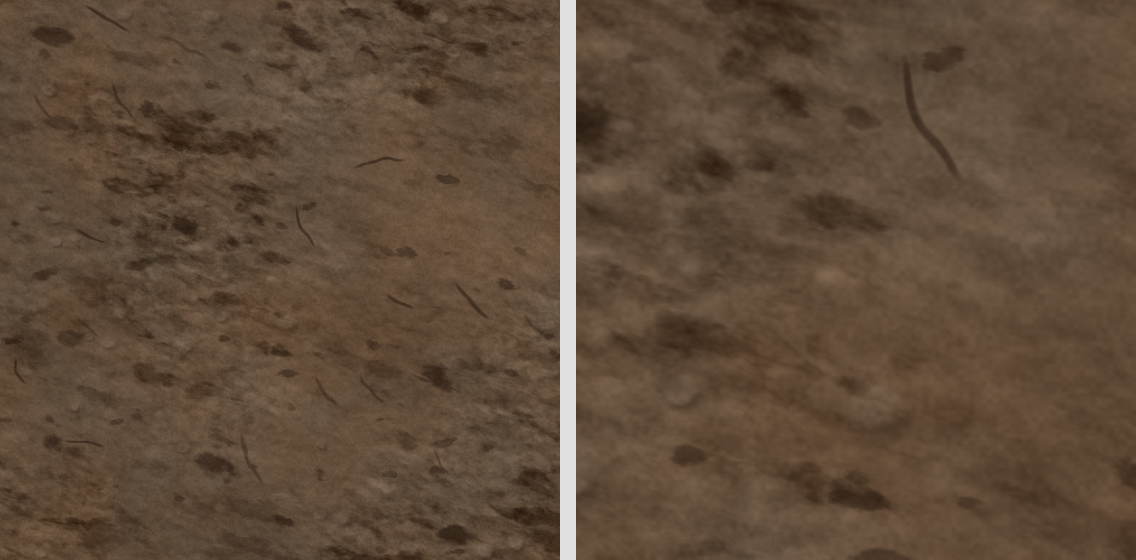
Left: the whole. Right: its middle third, enlarged.
This texture is drawn by a Shadertoy shader. Its source:

```glsl
const vec3 SOIL = vec3(0.381, 0.301, 0.229);
const vec3 TONE = vec3(1.0, 0.93, 0.84);
const vec3 DEBRIS = vec3(0.175, 0.118, 0.078);
const vec3 STONE = vec3(0.46, 0.385, 0.315);
const float SLOPE = 0.32;

vec2 hash2(vec2 p) {
    vec3 q = fract(p.xyx * vec3(0.1031, 0.1030, 0.0973));
    q += dot(q, q.yzx + 33.33);
    return fract((q.xx + q.yz) * q.zy);
}

vec2 turn(vec2 p, float a) {
    float c = cos(a), s = sin(a);
    return mat2(c, s, -s, c) * p;
}

float noise(vec2 p) {
    vec2 i = floor(p), f = fract(p);
    f = f * f * f * (f * (f * 6.0 - 15.0) + 10.0);
    float low = mix(hash2(i).x, hash2(i + vec2(1, 0)).x, f.x);
    float high = mix(hash2(i + vec2(0, 1)).x, hash2(i + vec2(1, 1)).x, f.x);
    return mix(low, high, f.y);
}

// Layered noise centred on zero
float fbm(vec2 p) {
    float sum = 0.0, gain = 0.47;
    for (int i = 0; i < 5; i++) {
        sum += gain * (noise(p) - 0.5);
        p = turn(p, 0.25) * 2.03 + 17.3;
        gain *= 0.56;
    }
    return sum;
}

// Ragged dark clumps, flattened along the slope
float clumps(vec2 p, float cells, float chance, float size, float seed) {
    float mask = 0.0;
    float ragged = fbm(turn(p, SLOPE) * vec2(0.55, 1.0) / size + seed);
    for (int k = 0; k < 9; k++) {
        vec2 id = floor(p * cells) + vec2(k % 3 - 1, k / 3 - 1);
        vec2 place = hash2(id + seed), look = hash2(id + seed + 41.0);
        vec2 q = turn(p - (id + 0.15 + 0.7 * place) / cells, SLOPE + look.x - 0.6);
        q /= size * mix(0.5, 1.2, look.y) * vec2(1.0, mix(0.32, 0.65, look.x));
        float body = 1.0 - smoothstep(0.3, 1.1, length(q) + 3.0 * ragged);
        float present = step(hash2(id + seed + 83.0).x, chance);
        mask = max(mask, present * body * mix(0.45, 1.0, look.y));
    }
    return mask;
}

// Thin bent twigs with tapered ends
float twigs(vec2 p, float cells, float chance, float seed) {
    float mask = 0.0;
    for (int k = 0; k < 9; k++) {
        vec2 id = floor(p * cells) + vec2(k % 3 - 1, k / 3 - 1);
        vec2 place = hash2(id + seed), look = hash2(id + seed + 29.0);
        vec2 q = turn(p - (id + 0.2 + 0.6 * place) / cells, SLOPE + 1.4 * (look.x - 0.4));
        float u = q.x * cells / mix(0.22, 0.5, look.y);
        float bend = (look.x - 0.5) * 0.16 * u * u / cells;
        float wobble = 0.006 * (noise(p * 45.0 + seed) - 0.5);
        float width = mix(0.0018, 0.0042, place.x) * sqrt(max(0.0, 1.0 - u * u));
        float line = 1.0 - smoothstep(width * 0.4, width + 0.0018, abs(q.y - bend + wobble));
        float ends = 1.0 - smoothstep(0.6, 1.0, abs(u));
        float present = step(hash2(id + seed + 67.0).x, chance);
        mask = max(mask, present * line * ends * mix(0.35, 0.85, place.y));
    }
    return mask;
}

// Pebbles: x is the pale body, y the shadow below it
vec2 pebbles(vec2 p, float cells, float chance, float seed) {
    vec2 mask = vec2(0.0);
    float rough = 0.8 * fbm(p * 60.0);
    for (int k = 0; k < 9; k++) {
        vec2 id = floor(p * cells) + vec2(k % 3 - 1, k / 3 - 1);
        vec2 place = hash2(id + seed), look = hash2(id + seed + 13.0);
        vec2 q = p - (id + 0.2 + 0.6 * place) / cells;
        vec2 radius = mix(0.15, 0.3, look.x) / cells * vec2(1.0, mix(0.6, 0.95, look.y));
        float body = 1.0 - smoothstep(0.6, 1.1, length(q / radius) + rough);
        float shade = 1.0 - smoothstep(0.5, 1.2, length((q + radius * vec2(-0.3, 0.6)) / radius) + rough);
        float present = step(hash2(id + seed + 57.0).x, chance);
        mask = max(mask, present * mix(0.35, 1.0, look.y) * vec2(body, shade * (1.0 - body)));
    }
    return mask;
}

void mainImage(out vec4 fragColor, in vec2 fragCoord) {
    vec2 p = fragCoord / iResolution.y;
    vec2 along = turn(p, SLOPE);
    vec2 warped = along + 0.018 * vec2(fbm(p * 14.0), fbm(p * 14.0 + 50.0));

    // Soil mottling, clods and grain
    float broad = fbm(along * vec2(3.0, 5.0) + 3.0);
    float rough = mix(0.65, 1.3, smoothstep(-0.12, 0.12, fbm(p * 3.0 + 21.0)));
    vec2 clod = warped * vec2(20.0, 42.0);
    float relief = fbm(clod) - fbm(clod + vec2(-0.15, 0.5));
    float crumbs = fbm(warped * vec2(70.0, 115.0) + 9.0);
    float grain = noise(p * 290.0) - 0.5;
    float tone = 0.10 * broad + rough * (0.09 * fbm(clod + 70.0) + 0.10 * relief + 0.11 * crumbs);
    tone += 0.034 * grain;

    // Shadowed crevices gather in the rougher patches
    float crevice = smoothstep(0.07, 0.27, fbm(warped * vec2(13.0, 30.0) + 31.0) - 0.4 * broad);
    tone -= 0.085 * rough * crevice;
    vec3 color = SOIL + TONE * tone;
    color += vec3(0.05, 0.0, -0.03) * fbm(p * 7.0 + 90.0);

    // Scattered stones and plant debris
    vec2 stone = pebbles(p, 17.0, 0.22, 5.0);
    stone *= smoothstep(-0.08, 0.12, fbm(p * 4.0 + 60.0));
    color = mix(color, DEBRIS, 0.4 * stone.y);
    color = mix(color, STONE + TONE * tone, 0.6 * stone.x);
    float dark = 0.85 * clumps(p, 7.0, 0.36, 0.038, 11.0);
    dark = max(dark, 0.6 * clumps(p, 17.0, 0.24, 0.016, 101.0));
    dark = max(dark, 0.8 * twigs(p, 8.0, 0.32, 7.0));
    color = mix(color, DEBRIS + 0.5 * TONE * tone, dark);

    fragColor = vec4(color, 1.0);
}
```
